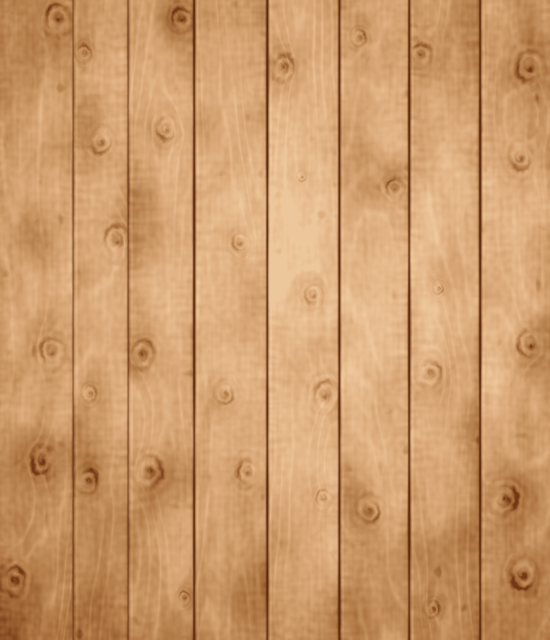
A WebGL 2 fragment shader for this texture:

```glsl
#version 300 es
precision highp float;
// Eight upright pine planks with soft dark seams, knots, flowing grain and browned edges.
uniform vec2 u_resolution;
out vec4 outColor;

const float ASPECT = 440.0 / 512.0;
const int PLANKS = 8;
const float EDGES[9] = float[9](-0.01, 0.133, 0.233, 0.353, 0.486, 0.617, 0.744, 0.873, 1.01);
const vec3 PALETTE[7] = vec3[7](
    vec3(0.45, 0.22, 0.08), vec3(0.59, 0.36, 0.18), vec3(0.69, 0.47, 0.27), vec3(0.76, 0.56, 0.36),
    vec3(0.84, 0.64, 0.45), vec3(0.89, 0.71, 0.53), vec3(0.93, 0.78, 0.61));
const vec3 SEAM_COLOR = vec3(0.36, 0.16, 0.05);
const float SEAM_WIDTH = 0.0021;
const int KNOT_SLOTS = 6;
const float KNOT_CHANCE = 0.66;
const vec2 KNOT_RADIUS = vec2(0.006, 0.020);
const vec2 LIGHT_CENTER = vec2(0.56, 0.57);
const vec2 EDGE_BROWNING = vec2(1.85, 2.3);
const float BASE_TONE = 5.35;
const float RINGS = 5.0;

vec2 hash2(vec2 p) {
    vec3 a = fract(vec3(p.xyx) * vec3(0.1031, 0.1030, 0.0973));
    a += dot(a, a.yzx + 33.33);
    return fract((a.xx + a.yz) * a.zy);
}

float cornerSlope(vec2 cell, vec2 offset) {
    float angle = 6.28318 * hash2(cell).x;
    return dot(vec2(cos(angle), sin(angle)), offset);
}

// Gradient noise, roughly -0.7 to 0.7
float noise(vec2 p) {
    vec2 i = floor(p), f = p - i;
    vec2 u = f * f * f * (f * (f * 6.0 - 15.0) + 10.0);
    vec2 e = vec2(1.0, 0.0);
    return mix(mix(cornerSlope(i, f), cornerSlope(i + e, f - e), u.x),
               mix(cornerSlope(i + e.yx, f - e.yx), cornerSlope(i + 1.0, f - 1.0), u.x), u.y);
}

float bell(float x) { return exp(-x * x); }

// Tone from 0 (darkest) to 6 (palest) mapped through the palette
vec3 woodColor(float tone) {
    vec3 color = PALETTE[0];
    for (int i = 1; i < 7; i++)
        color = mix(color, PALETTE[i], clamp(tone - float(i) + 1.0, 0.0, 1.0));
    return color;
}

// x: change of tone, y: push on the surrounding grain
vec2 knots(vec2 p, float plank, float left, float width) {
    vec2 sum = vec2(0.0);
    for (int k = 0; k < KNOT_SLOTS; k++) {
        vec2 id = vec2(plank * 17.0 + 3.0, float(k) * 11.0 + 5.0);
        vec2 place = hash2(id), kind = hash2(id + 71.0);
        if (kind.x > KNOT_CHANCE) continue;
        vec2 center = vec2(left + width * mix(0.15, 0.85, place.x),
                           (float(k) + mix(0.15, 0.85, place.y)) / float(KNOT_SLOTS));
        float size = plank < 0.5 ? max(kind.y, 0.75) : kind.y;
        vec2 d = (p - center) / mix(KNOT_RADIUS.x, KNOT_RADIUS.y, size);
        float r = length(d * vec2(1.0, 0.85)) + 0.3 * noise(d * 0.7 + id) + 0.15 * noise(d * 2.3 - id);
        float turn = atan(d.y, d.x + 0.0001) + 6.28318 * place.x;
        float side = 0.5 + 0.5 * sin(turn);
        vec2 smudge = d - 0.7 * vec2(cos(6.28318 * kind.y), sin(6.28318 * kind.y));
        float tone = -1.1 * bell(length(smudge * vec2(0.5, 0.36)))
                   - 1.7 * side * side * bell((r - 0.95) * 4.0)
                   + 1.2 * (1.0 - 0.7 * side) * bell((r - 0.72) * 4.5)
                   - 1.7 * bell(length(d - vec2(0.15, -0.1)) * 2.6)
                   + 0.45 * sin(r * 9.0 + turn) * bell(r * 0.6);
        sum += vec2(tone * mix(0.75, 1.15, size), exp(-r * 0.5) * size);
    }
    return sum;
}

void main() {
    vec2 uv = gl_FragCoord.xy / u_resolution;
    vec2 p = uv * vec2(ASPECT, 1.0);

    // Plank under this point and its nearest seam
    int plank = 0;
    for (int i = 1; i < PLANKS; i++) if (uv.x > EDGES[i]) plank = i;
    float id = float(plank);
    float left = EDGES[plank] * ASPECT, right = EDGES[plank + 1] * ASPECT;
    float fromLeft = p.x - left, toSeam = min(fromLeft, right - p.x);
    int seam = fromLeft < right - p.x ? plank : plank + 1;
    float seamDepth = seam < 3 ? 0.6 : 1.0;

    // Light middle, browned borders, broad stains
    vec2 spread = (uv - LIGHT_CENTER) / LIGHT_CENTER;
    float tone = BASE_TONE - dot(EDGE_BROWNING, spread * spread);
    vec2 seed = hash2(vec2(id + 4.0, 29.0));
    vec2 q = p + vec2(id * 3.7, seed.y * 9.0);
    tone += (seed.x - 0.5) * 0.5 + 1.3 * noise(q * vec2(11.0, 5.0)) + 0.8 * noise(q * vec2(26.0, 15.0));
    tone -= 1.3 * smoothstep(0.1, 0.6, noise(q * vec2(9.0, 7.0) + 15.0));

    // Grain contours bend around the knots
    vec2 knot = knots(p, id, left, right - left);
    float field = noise(q * vec2(13.0, 1.9)) + 0.08 * noise(q * vec2(40.0, 9.0)) + knot.y * 0.7;
    float ring = 0.5 + 0.5 * sin(6.28318 * RINGS * field);
    float patchy = smoothstep(-0.3, 0.35, noise(q * vec2(9.0, 4.0) + 40.0));
    tone += (pow(ring, 5.0) - 0.25) * mix(0.15, 0.65, patchy);

    // Fine fibres, flecks and crosswise saw marks, strongest beside the seams
    tone += 0.45 * noise(q * vec2(150.0, 12.0)) + 0.6 * noise(q * vec2(105.0, 80.0));
    tone -= 1.2 * smoothstep(0.4, 0.65, noise(q * vec2(48.0, 34.0) + 9.0));
    float sawn = 0.25 + 0.7 * exp(-toSeam * 50.0);
    tone += sawn * noise(q * vec2(22.0, 115.0) + 0.5 * noise(q * 30.0)) * (1.3 - patchy);
    tone += knot.x;

    // Shaded plank borders with a pale lip
    float wear = noise(vec2(float(seam) * 5.3 + 0.5, p.y * 9.0));
    tone -= seamDepth * (0.9 + wear) * exp(-toSeam / 0.006);
    tone += 0.7 * bell((fromLeft - 0.0055) / 0.002);

    // Soft, unevenly dark gap
    float gap = bell(toSeam / (SEAM_WIDTH * mix(0.7, 1.0, seamDepth) * (1.0 + 0.35 * wear)));
    float gapStrength = clamp(seamDepth * (0.95 + 0.3 * wear), 0.0, 1.0);
    outColor = vec4(mix(woodColor(tone), SEAM_COLOR, gap * gapStrength), 1.0);
}
```
